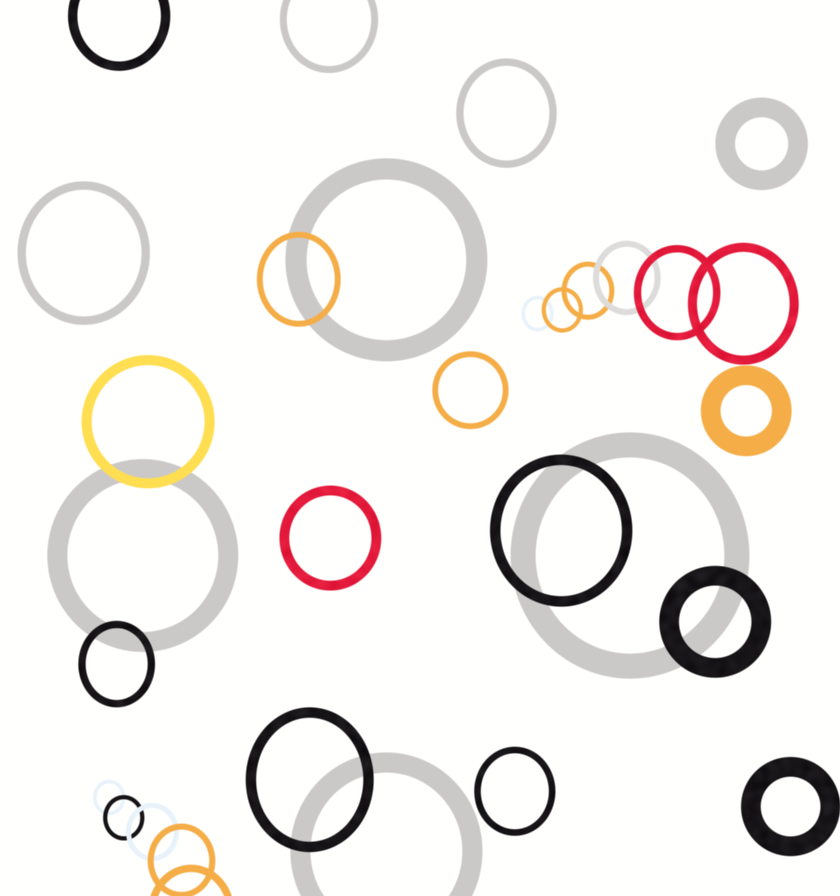
Reproduce this pattern procedurally as a Shadertoy shader.

```glsl
// Flat rings scattered on white: four wide grey hoops, a spread of mid-size
// coloured rings, and two chains of small rings that grow along a curved path.
// Each ring is an elliptical distance band, inked with faint gradient noise.

vec2 hash2(vec2 p) {
    vec3 q = fract(p.xyx * vec3(0.1031, 0.1030, 0.0973));
    q += dot(q, q.yzx + 33.33);
    return fract((q.xx + q.yz) * q.zy);
}

float gradientNoise(vec2 p) {
    vec2 i = floor(p), f = fract(p);
    vec2 u = f * f * (3.0 - 2.0 * f);
    vec2 e = vec2(1.0, 0.0);
    float a = dot(hash2(i) * 2.0 - 1.0, f);
    float b = dot(hash2(i + e) * 2.0 - 1.0, f - e);
    float c = dot(hash2(i + e.yx) * 2.0 - 1.0, f - e.yx);
    float d = dot(hash2(i + 1.0) * 2.0 - 1.0, f - 1.0);
    return mix(mix(a, b, u.x), mix(c, d, u.x), u.y);
}

const vec3 BLACK  = vec3(0.09, 0.08, 0.09);
const vec3 GREY   = vec3(0.795, 0.79, 0.785);
const vec3 ORANGE = vec3(0.96, 0.68, 0.28);
const vec3 YELLOW = vec3(1.00, 0.87, 0.32);
const vec3 RED    = vec3(0.89, 0.10, 0.23);
const vec3 PALE   = vec3(0.91, 0.95, 0.98);

// Lays a ring with the given outer radii and band width over the colour
void ring(inout vec3 col, vec2 p, vec2 radii, float width, vec3 ink) {
    vec2 q = p / radii;
    float l = length(q);
    float d = l * (l - 1.0) / max(length(q / radii), 1e-4);
    float band = abs(d + 0.5 * width) - 0.5 * width;
    float soft = 0.8 / iResolution.y + 0.0004;
    col = mix(col, ink, 1.0 - smoothstep(-soft, soft, band));
}

// Rings of growing size, each hooked into the one before
void chain(inout vec3 col, vec2 p, float heading, bool warm, float mottle) {
    float r = 0.018;
    for (int j = 0; j < 6; j++) {
        vec3 ink = ORANGE;
        if (j == 0) ink = PALE;
        if (warm && j == 3) ink = mix(GREY, vec3(1.0), 0.35);
        if (warm && j > 3) ink = RED + mottle;
        if (!warm && j == 1) ink = BLACK;
        if (!warm && j == 2) ink = PALE;
        ring(col, p, r * vec2(1.0, 1.1), 0.0015 + 0.14 * r, ink);
        float a = heading + 0.5 * sin(float(j) * 1.4);
        p -= 1.55 * r * vec2(cos(a), sin(a));
        r *= 1.28;
    }
}

void mainImage(out vec4 fragColor, in vec2 fragCoord) {
    vec2 p = fragCoord / iResolution.y;
    vec2 canvas = vec2(iResolution.x / iResolution.y, 1.0);
    float mottle = 0.07 * gradientNoise(p * 85.0);
    vec3 col = vec3(1.0, 1.0, 0.995);

    // Wide grey hoops at the corners of a loose diamond
    for (int i = 0; i < 4; i++) {
        float a = float(i) * 1.5708;
        vec2 h = hash2(vec2(i, 7));
        vec2 c = vec2(0.46, 0.38) + vec2(0.29, 0.33) * vec2(cos(a), sin(a));
        float r = 0.104 + 0.011 * h.x + (i == 0 ? 0.026 : 0.0);
        ring(col, p - c * canvas, r * vec2(1.0, 1.0 + 0.05 * h.y), 0.21 * r, GREY);
    }

    // Mid-size rings on a jittered low-discrepancy sequence
    for (int i = 0; i < 16; i++) {
        int kind = (i * 7 + 12) % 16;
        vec2 h = hash2(vec2(i, 31)), shape = hash2(vec2(i, 53));
        vec2 c = fract(vec2(0.59, 0.58) + float(i) * vec2(0.7549, 0.5698));
        c += 0.06 * (h - 0.5);

        // One in four is a small, thick ring
        bool thick = kind % 4 == 1;
        float r = thick ? 0.046 + 0.019 * shape.x : 0.042 + 0.046 * shape.x * shape.x;
        float width = thick ? 0.022 : 0.0065 + 0.08 * r * h.x;

        vec3 ink = BLACK + mottle;
        if (kind > 6) ink = GREY;
        if (kind > 10) ink = ORANGE;
        if (kind == 14) ink = YELLOW;
        if (kind == 15) ink = RED + mottle;
        float stretch = thick ? 1.0 : 1.0 + 0.16 * shape.y;
        ring(col, p - c * canvas, r * vec2(1.0, stretch), width, ink);
    }

    // One chain climbs to the right, the other drops off the lower edge
    chain(col, p - vec2(0.64, 0.65) * canvas, 0.15, true, mottle);
    chain(col, p - vec2(0.13, 0.11) * canvas, -0.95, false, mottle);

    fragColor = vec4(clamp(col, 0.0, 1.0), 1.0);
}
```
